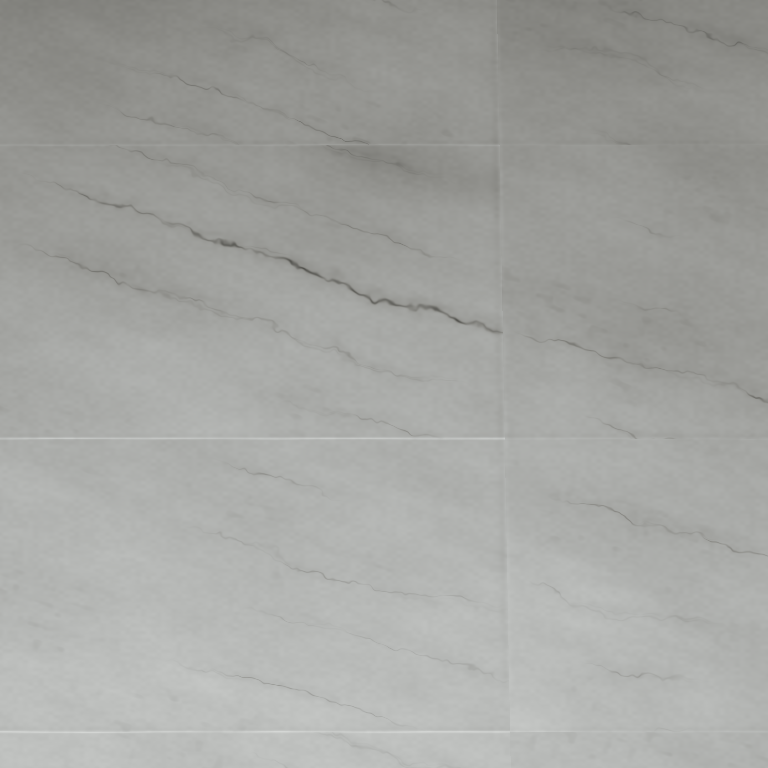
This texture is drawn by a WebGL 1 fragment shader. Its source:

```glsl
precision highp float;
// Pale grey marble slabs in courses, with one upright joint crossing them.
// Each slab draws hashed, noise-warped veins in sloping lanes; stone mottling,
// fine light joints and a falloff of light toward the top finish the wall.

uniform vec2 u_resolution;

float hash(vec2 p) {
  return fract(sin(dot(p, vec2(127.1, 311.7))) * 43758.55);
}

float noise(vec2 p) {
  vec2 i = floor(p), f = fract(p);
  f = f * f * (3.0 - 2.0 * f);
  return mix(mix(hash(i), hash(i + vec2(1.0, 0.0)), f.x),
             mix(hash(i + vec2(0.0, 1.0)), hash(i + 1.0), f.x), f.y);
}

float fbm(vec2 p) {
  float sum = 0.0, amp = 0.5;
  for (int i = 0; i < 5; i++) {
    sum += amp * noise(p);
    p = mat2(1.6, 1.2, -1.2, 1.6) * p + 7.3;
    amp *= 0.5;
  }
  return sum;
}

// Soft line of the given half width, never thinner than a pixel
float line(float d, float w) {
  float pixel = 0.8 / min(u_resolution.x, u_resolution.y);
  float s = max(w, pixel);
  return exp(-d * d / (s * s)) * min(1.0, w / pixel);
}

// Darkness of all veins in one slab; t runs 0..1 across its visible width
float veins(vec2 local, vec2 slab, float t) {
  vec2 q = local + slab * 3.7 + 20.0;
  float warp = 0.035 * (noise(q * 6.0) - 0.5)
             + 0.012 * (noise(q * 23.0) - 0.5)
             + 0.009 * (noise(q * vec2(60.0, 75.0)) - 0.5)
             + 0.004 * (noise(q * 150.0) - 0.5);
  float across = local.y + 0.3 * local.x + warp;
  float broken = smoothstep(0.25, 0.7, noise(q * vec2(13.0, 19.0) + 4.0));
  float frayed = 0.4 + 1.2 * noise(q * vec2(70.0, 130.0));
  float dark = 0.0;
  for (int k = 0; k < 6; k++) {
    float lane = float(k);
    vec2 id = slab * 5.3 + vec2(lane * 1.7, lane + 2.0);
    float h = hash(id), start = 0.5 * hash(id + 11.0);
    // The middle course carries the boldest vein, strongest on the left slab
    float bold = (1.0 - step(0.5, abs(lane - 3.0))) * (1.0 - step(0.5, abs(slab.y - 1.0)));
    start *= 1.0 - 0.9 * bold;
    float stop = mix(0.65 + 0.5 * hash(id + 23.0), 1.2, bold);
    float reach = smoothstep(start, start + 0.2, t) * (1.0 - smoothstep(stop - 0.2, stop, t));
    float d = across - (lane * 0.09 - 0.13 + 0.04 * (hash(id + 37.0) - 0.5));
    float strength = mix(0.04, 0.11, h) + bold * mix(0.06, 0.12, t) * (1.0 - 0.5 * slab.x);
    float width = mix(0.0012, 0.0028, bold * t * (1.0 - slab.x));
    float core = line(d, width) * mix(0.2, 1.0, broken) * frayed;
    // Smoky edge and a faint second strand beside the core
    float smoke = line(d - 0.003, 0.011) * 0.2 * frayed;
    float strand = line(d - 0.009 + 0.018 * noise(q * 17.0), 0.0014) * 0.3 * (1.0 - broken);
    dark += strength * reach * (core + smoke + strand);
  }
  return dark;
}

void main() {
  vec2 p = gl_FragCoord.xy / u_resolution;

  // Slab layout: courses of equal height, upright joint leaning slightly
  float course = (p.y - 0.047) / 0.382;
  float row = floor(course);
  float u = p.x - (0.665 - 0.018 * p.y);
  float right = step(0.0, u);
  vec2 slab = vec2(right, row);
  vec2 local = vec2(u, (course - row) * 0.382);
  float t = mix(1.0 + u / 0.655, u / 0.345, right);

  // Light: falloff upward, a broad glow at lower left, a dim upper left corner
  vec2 glow = (p - vec2(0.28, 0.2)) / vec2(0.42, 0.3);
  float shade = 0.728 - 0.175 * pow(p.y, 1.3) + 0.036 * exp(-dot(glow, glow));
  shade -= 0.05 * (1.0 - smoothstep(0.0, 0.4, p.x)) * smoothstep(0.6, 1.0, p.y);
  shade -= 0.02 * smoothstep(0.7, 1.0, p.x) + 0.008 * right;
  shade += 0.014 * (hash(slab + 3.0) - 0.5);

  // Clouds stretched along the veining, then streaks and fine pitted grain
  vec2 grainwise = vec2(p.x - 0.3 * p.y, p.y + 0.3 * p.x) + slab * 2.3 + 9.0;
  float cloud = fbm(grainwise * vec2(4.0, 9.0)) - 0.48;
  float streak = fbm(grainwise * vec2(16.0, 55.0)) - 0.48;
  float band = noise(grainwise * vec2(2.5, 7.0) + 31.0) - 0.5;
  shade += 0.085 * cloud + 0.03 * band + 0.03 * streak;
  shade += 0.02 * (noise(p * vec2(150.0, 210.0)) - 0.5);
  shade -= 0.025 * smoothstep(0.68, 0.95, noise(grainwise * vec2(60.0, 95.0))) * smoothstep(0.0, 0.2, -cloud);

  // Smoky stain under the top edge of the middle left slab
  float stain = line(local.y + 0.3 * local.x - 0.32, 0.035) * smoothstep(0.45, 0.8, t);
  shade -= 0.035 * stain * (1.0 - right) * (1.0 - step(0.5, abs(row - 1.0)));

  shade -= veins(local, slab, t);

  // Level joints: fine at lower left, barely there at right and toward the top
  float level = (course - floor(course + 0.5)) * 0.382;
  float glint = mix(0.085, 0.022, right) * mix(1.0, 0.4, smoothstep(0.4, 0.85, p.y));
  glint *= 0.45 + 0.8 * noise(vec2(p.x * 14.0, row + 5.0));
  shade += glint * line(level, 0.0015) - 0.012 * line(level - 0.004, 0.003);

  // Upright joint: pale worn strip with a soft shadow beside it
  float visible = smoothstep(0.06, 0.15, p.y) * (0.3 + 0.9 * noise(vec2(3.0, p.y * 18.0)));
  shade += visible * (0.022 * line(u - 0.001, 0.003) - 0.022 * line(u + 0.005, 0.005));

  // Warm grey in shadow, neutral cool grey in light
  vec3 tint = mix(vec3(0.003, 0.002, -0.016), vec3(-0.003, 0.005, -0.003),
                  smoothstep(0.5, 0.75, shade));
  gl_FragColor = vec4(shade + tint, 1.0);
}
```
